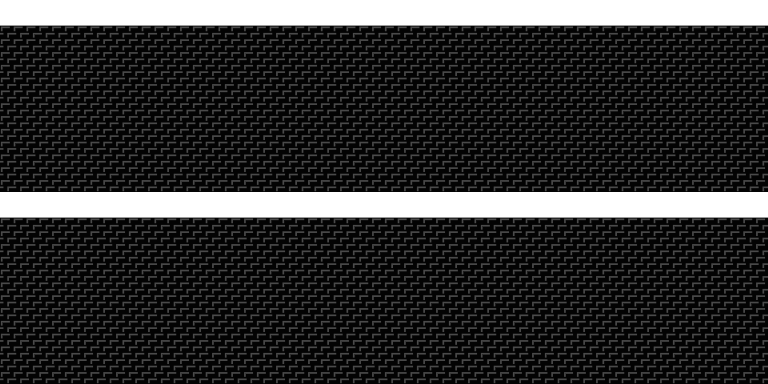
A Shadertoy shader for this pattern:

```glsl
// Dark running-bond courses of small hooked strokes, parted by plain white bands.
// Each cell is a horizontal dash joined to a short left stem; all shapes are
// boxes measured by their exact coverage of one output pixel.

#define ROWS 60.0          // courses over the canvas height
#define COLUMNS 30.0       // bricks per canvas height of width
#define BAND_PERIOD 30.0   // courses from one white band to the next
#define BAND_ROWS 4.0      // courses covered by a white band
#define STROKE 0.26        // stroke width, in courses
#define DASH_LENGTH 0.70   // dash length, in bricks
#define STEM_END 0.88      // lower end of the stem, in courses
#define INSET vec2(0.07, 0.14)
#define BASE_COLOR vec3(0.01)
#define STROKE_COLOR vec3(0.29)
#define BAND_COLOR vec3(1.0)

// Share of a pixel-wide window around x that lies between a and b.
float coverage(float x, float a, float b, float pixel) {
    float lo = max(x - 0.5 * pixel, a);
    float hi = min(x + 0.5 * pixel, b);
    return clamp((hi - lo) / pixel, 0.0, 1.0);
}

float boxCoverage(vec2 p, vec2 a, vec2 b, vec2 pixel) {
    return coverage(p.x, a.x, b.x, pixel.x) * coverage(p.y, a.y, b.y, pixel.y);
}

// Dash along the top of the cell with a stem down its left end.
float hookedStroke(vec2 cell, vec2 pixel) {
    float stemWidth = STROKE * COLUMNS / ROWS;
    float dash = boxCoverage(cell, INSET, INSET + vec2(DASH_LENGTH, STROKE), pixel);
    float stem = boxCoverage(cell, INSET, vec2(INSET.x + stemWidth, STEM_END), pixel);
    return max(dash, stem);
}

void mainImage(out vec4 fragColor, in vec2 fragCoord) {
    // Bricks across from the left edge, courses down from the top edge.
    vec2 scale = vec2(COLUMNS, ROWS);
    vec2 pixel = scale / iResolution.y;
    vec2 grid = vec2(fragCoord.x, iResolution.y - fragCoord.y) * pixel;

    // Every other course moves by half a brick.
    float course = floor(grid.y);
    float shift = 0.5 * mod(course, 2.0);
    vec2 cell = fract(grid + vec2(shift, 0.0));
    vec3 color = mix(BASE_COLOR, STROKE_COLOR, hookedStroke(cell, pixel));

    // White band at the head of each period, smoothed across its wrap.
    float y = mod(grid.y, BAND_PERIOD);
    float band = coverage(y, 0.0, BAND_ROWS, pixel.y)
               + coverage(y - BAND_PERIOD, 0.0, BAND_ROWS, pixel.y);
    // The canvas top has no dark course above it.
    if (grid.y < 0.5 * BAND_ROWS) band = 1.0;
    color = mix(color, BAND_COLOR, band);

    fragColor = vec4(color, 1.0);
}
```
